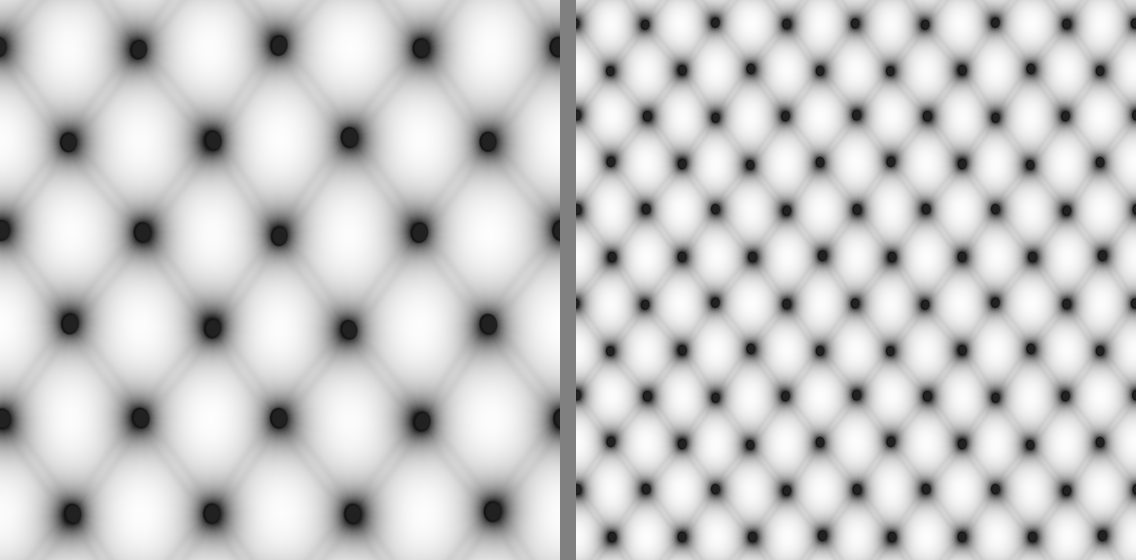
Left, the tile; right, the same tile 2 across and 2 down.
Reproduce this pattern procedurally as a WebGL 2 fragment shader.

```glsl
#version 300 es
precision highp float;
// Tufted white upholstery: soft diamond pillows, stitched seams and dark buttons.
uniform vec2 u_resolution;
out vec4 fragColor;

const vec2 REPEATS = vec2(4.0, 3.0);

// Random values for a button; the lattice index wraps at the canvas edges.
vec3 buttonHash(vec2 node) {
    vec2 id = mod(vec2(node.x - node.y, node.x + node.y), 2.0 * REPEATS);
    vec3 p = fract(vec3(id.xyx + 1.7) * vec3(0.1031, 0.1130, 0.0973));
    p += dot(p, p.yxz + 33.33);
    return fract((p.xxy + p.yzz) * p.zyx);
}

// Diagonal lattice: buttons at whole numbers, seams along the axes.
vec2 toLattice(vec2 q) { return vec2(q.x + q.y, q.y - q.x); }
vec2 fromLattice(vec2 l) { return 0.5 * vec2(l.x - l.y, l.x + l.y); }

// Shift the cloth so that every button sits slightly off the grid.
vec2 pullCloth(vec2 q) {
    vec2 l = toLattice(q);
    vec2 cell = floor(l);
    vec2 w = smoothstep(0.0, 1.0, l - cell);
    vec2 shift = vec2(0.0);
    for (int i = 0; i < 4; i++) {
        vec2 corner = vec2(i & 1, i >> 1);
        vec2 weight = mix(1.0 - w, w, corner);
        shift += weight.x * weight.y * (buttonHash(cell + corner).xy - 0.5);
    }
    return q - shift * vec2(0.042, 0.034);
}

void main() {
    vec2 uv = gl_FragCoord.xy / u_resolution;
    vec2 l = toLattice(pullCloth(uv * REPEATS - vec2(0.5, 0.25)));
    vec2 cell = floor(l);
    vec2 local = l - cell;
    vec2 fromCentre = local - 0.5;

    // Domed pillow, brightest in the middle
    float shade = 0.995 - 0.74 * dot(fromCentre, fromCentre);

    // Pale seam ridge between two shallow grooves
    vec2 seamDist = 0.2 * (0.5 - abs(fromCentre));
    vec2 ridge = exp(-pow(seamDist / 0.006, vec2(2.0)));
    vec2 groove = exp(-pow((seamDist - 0.012) / 0.007, vec2(2.0)));
    vec2 seamFade = smoothstep(0.02, 0.07, seamDist.yx);
    shade += dot(0.034 * ridge - 0.016 * groove, seamFade);

    // Shadows, puckers and buttons at the four corners of the pillow
    float aa = max(0.0018, 0.8 / min(u_resolution.x, u_resolution.y));
    float cover = 0.0;
    float buttonShade = 0.13;
    for (int i = 0; i < 4; i++) {
        vec2 corner = vec2(i & 1, i >> 1);
        vec3 rnd = buttonHash(cell + corner);
        vec2 d = fromLattice(local - corner) / REPEATS;
        float angle = atan(d.y, d.x + 1e-6);
        float dist = length(d * vec2(1.0, 0.87));

        // Dark hollow, leaning to a random side
        float lean = 1.0 + 0.13 * cos(angle - 6.2832 * rnd.z);
        shade -= (1.02 + 0.2 * rnd.x) * exp(-dist * lean / 0.0195);

        // Fine folds radiating from the button
        float folds = sin(angle * 13.0 + 6.0 * rnd.x) + sin(angle * 22.0 + 6.0 * rnd.y);
        shade += 0.007 * folds * exp(-dist / 0.035) * smoothstep(0.012, 0.03, dist);

        // Slightly tilted oval button with a darker rim
        float tilt = 0.5 * (rnd.z - 0.5);
        vec2 t = mat2(cos(tilt), sin(tilt), -sin(tilt), cos(tilt)) * d;
        float edge = length(t * vec2(1.0, 0.84)) - 0.0155 - 0.001 * (rnd.y - 0.5);
        float mask = 1.0 - smoothstep(-aa, aa, edge);
        cover = max(cover, mask);
        buttonShade -= 0.055 * mask * smoothstep(-0.005, 0.0, edge - 0.12 * d.x);
    }
    shade = mix(clamp(shade, 0.1, 1.0), buttonShade, cover);
    fragColor = vec4(vec3(shade), 1.0);
}
```
